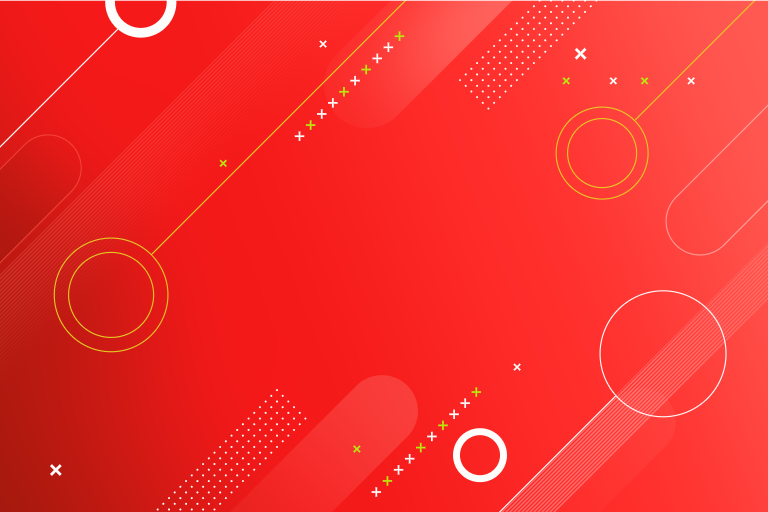
Reproduce this background procedurally as a WebGL 2 fragment shader.

```glsl
#version 300 es
precision highp float;
uniform vec2 u_resolution;
out vec4 outColor;

#define WHITE vec3(1.0, 0.99, 0.99)
#define GOLD vec3(0.90, 0.78, 0.14)
#define LIME vec3(0.72, 0.92, 0.05)
#define SHADOW vec3(0.60, 0.09, 0.05)
#define BLUSH vec3(1.0, 0.62, 0.58)
#define UP vec2(0.70711)
#define HAIR 0.0011
#define STRIPE_PITCH 0.0078
#define DOT_PITCH 0.0222
#define DOT_RADIUS 0.0019
#define PLUS_STEP 0.0217

// Small crosses: centre, arm length, lime flag
const vec4 CROSSES[10] = vec4[10](
  vec4(0.631, 0.914, 0.0084, 0), vec4(1.010, 0.283, 0.0084, 0),
  vec4(1.198, 0.842, 0.0084, 0), vec4(1.350, 0.842, 0.0084, 0),
  vec4(1.134, 0.895, 0.0135, 0), vec4(0.109, 0.082, 0.0135, 0),
  vec4(0.436, 0.681, 0.0084, 1), vec4(0.697, 0.123, 0.0084, 1),
  vec4(1.106, 0.842, 0.0084, 1), vec4(1.259, 0.842, 0.0084, 1));

float cover(float d) {
  return clamp(0.5 - d * u_resolution.y, 0.0, 1.0);
}

void paint(inout vec3 col, vec3 ink, float amount) {
  col = mix(col, ink, amount);
}

// Capsule with one round end, endless along dir
float capsule(vec2 p, vec2 end, float radius, vec2 dir) {
  vec2 q = p - end;
  return length(q - dir * max(dot(q, dir), 0.0)) - radius;
}

float ring(vec2 p, vec2 centre, float radius, float halfWidth) {
  return abs(length(p - centre) - radius) - halfWidth;
}

// Straight hairline starting at a point
float stem(vec2 p, vec2 start, vec2 dir) {
  return capsule(p, start, HAIR, dir);
}

float plusShape(vec2 p, float arm, float halfWidth) {
  vec2 q = abs(p);
  q = vec2(max(q.x, q.y), min(q.x, q.y));
  return max(q.x - arm, q.y - halfWidth);
}

// Six dotted rows along the diagonal, open on one side
float dotField(vec2 diag, vec2 corner, float side) {
  vec2 g = (diag - corner) * vec2(side, 1.0) / DOT_PITCH;
  vec2 cell = vec2(max(round(g.x), 0.0), clamp(round(g.y), 0.0, 5.0));
  return cover(length(g - cell) * DOT_PITCH * 0.7071 - DOT_RADIUS);
}

// Fine diagonal stripes between two offsets
float stripes(float across, float from, float to) {
  float wave = 0.5 + 0.5 * cos(6.28319 * (across - from) / STRIPE_PITCH);
  return wave * step(from, across) * step(across, to);
}

void plusRow(inout vec3 col, vec2 p, vec2 start) {
  for (int i = 0; i < 10; i++) {
    bool lime = i == 1 || i == 4 || i == 6 || i == 9;
    vec2 q = p - start - float(i) * PLUS_STEP;
    paint(col, lime ? LIME : WHITE, cover(plusShape(q, 0.0092, 0.0017)));
  }
}

vec3 backdrop(vec2 p) {
  float t = dot(p, vec2(0.93, 0.36));
  float dusk = dot(p, vec2(0.86, 0.46));
  vec3 col = mix(vec3(0.63, 0.10, 0.05), vec3(0.96, 0.10, 0.10), smoothstep(-0.1, 0.58, dusk));
  col = mix(col, vec3(1.0, 0.18, 0.17), smoothstep(0.62, 1.2, t));
  col = mix(col, vec3(1.0, 0.35, 0.32), smoothstep(1.1, 1.75, t));
  vec2 q = p - vec2(0.10, 0.42);
  return mix(col, SHADOW, 0.32 * exp(-dot(q, q) / 0.045));
}

void main() {
  vec2 p = gl_FragCoord.xy / u_resolution.y;
  vec2 diag = vec2(p.x + p.y, p.x - p.y);
  vec3 col = backdrop(p);

  // Striped bands
  float fade = 1.0 - smoothstep(-0.46, -0.22, diag.y);
  paint(col, vec3(1.0, 0.45, 0.4), 0.3 * fade * stripes(diag.y, -0.463, -0.22));
  float glow = mix(0.32, 0.16, smoothstep(1.4, 1.95, diag.x));
  paint(col, WHITE, glow * stripes(diag.y, 0.973, 1.084));

  // Filled capsules
  float leftCap = capsule(p, vec2(0.094, 0.672), 0.0645, -UP);
  float topCap = capsule(p, vec2(0.717, 0.834), 0.084, UP);
  float lowCap = capsule(p, vec2(0.746, 0.197), 0.0703, -UP);
  float cornerCap = capsule(p, vec2(1.254, 0.176), 0.066, -UP);
  float rightCap = capsule(p, vec2(1.367, 0.568), 0.066, UP);
  float sheen = smoothstep(1.42, 1.9, diag.x) * smoothstep(-0.30, -0.02, diag.y);
  paint(col, SHADOW, cover(leftCap) * 0.4 * smoothstep(0.9, 0.5, diag.x));
  paint(col, BLUSH, cover(topCap) * mix(0.06, 0.42, sheen));
  paint(col, BLUSH, cover(lowCap) * mix(0.07, 0.24, smoothstep(0.45, 1.0, diag.x)));
  paint(col, BLUSH, cover(cornerCap) * mix(0.02, 0.09, smoothstep(1.0, 1.5, diag.x)));

  // Outlined capsules
  paint(col, vec3(1.0, 0.35, 0.3), 0.6 * cover(abs(leftCap) - HAIR));
  paint(col, WHITE, 0.45 * cover(abs(rightCap) - HAIR));

  // Dotted fields
  paint(col, WHITE, dotField(diag, vec2(1.742, 0.055), 1.0));
  paint(col, WHITE, dotField(diag, vec2(0.779, 0.303), -1.0));

  // White rings and stems
  vec2 topRing = vec2(0.275, 0.996), bigRing = vec2(1.295, 0.309);
  float white = min(ring(p, topRing, 0.060, 0.0095), stem(p, vec2(0.230, 0.943), -UP));
  white = min(white, ring(p, vec2(0.9375, 0.111), 0.0459, 0.0068));
  white = min(white, min(ring(p, bigRing, 0.123, HAIR), stem(p, vec2(1.203, 0.227), -UP)));
  paint(col, WHITE, cover(white));

  // Gold double rings and stems
  vec2 leftHub = vec2(0.217, 0.424), rightHub = vec2(1.176, 0.701);
  float gold = min(ring(p, leftHub, 0.111, HAIR), ring(p, leftHub, 0.083, HAIR));
  gold = min(gold, min(ring(p, rightHub, 0.0898, HAIR), ring(p, rightHub, 0.0674, HAIR)));
  gold = min(gold, min(stem(p, leftHub + 0.111 * UP, UP), stem(p, rightHub + 0.0898 * UP, UP)));
  paint(col, GOLD, cover(gold));

  // Plus rows and tilted crosses
  plusRow(col, p, vec2(0.585, 0.734));
  plusRow(col, p, vec2(0.735, 0.039));
  for (int i = 0; i < 10; i++) {
    vec4 c = CROSSES[i];
    vec2 q = mat2(UP, vec2(-UP.x, UP.y)) * (p - c.xy);
    paint(col, mix(WHITE, LIME, c.w), cover(plusShape(q, c.z, c.z * 0.2)));
  }

  // Pale top edge
  paint(col, WHITE, 0.7 * cover(0.998 - p.y));
  outColor = vec4(col, 1.0);
}
```
